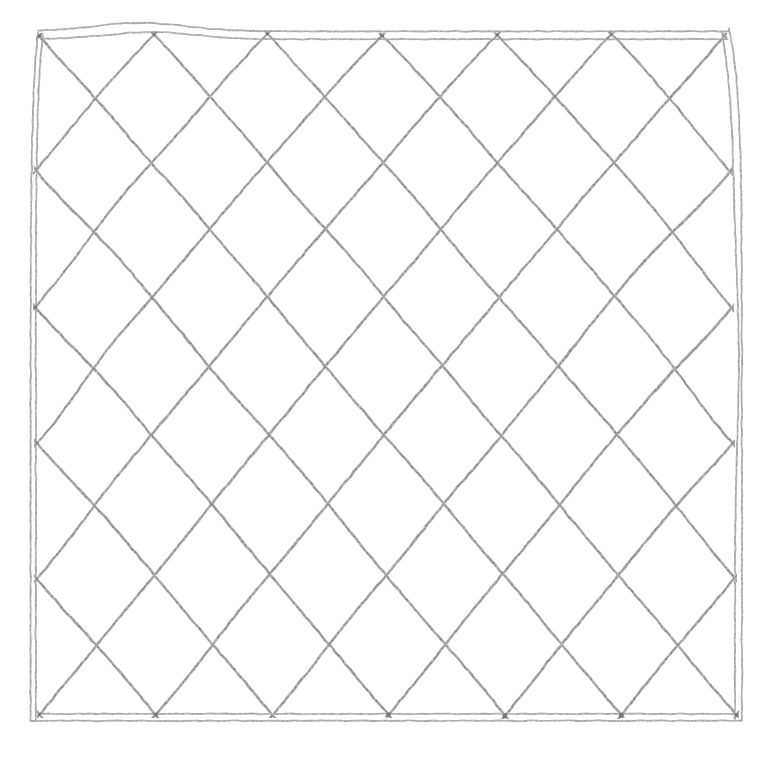
This pattern is drawn by a WebGL 2 fragment shader. Its source:

```glsl
#version 300 es
precision highp float;
// A hand-drawn pencil lattice of diamonds, six across and five down, in a
// wavy double frame. A gently bent grid gives two families of diagonals;
// gradient noise adds hand wobble and graphite grain.

uniform vec2 u_resolution;
out vec4 fragColor;

const vec2  REPEATS      = vec2(6.0, 5.0);
const vec2  CELL         = vec2(0.1514, 0.1770);  // diamond width and height
const float LATTICE_TOP  = 0.0456;
const float LATTICE_MID  = 0.4980;
const float LEAN         = 0.0080;   // drift of the middle to the right
const float TOP_PINCH    = 0.0026;   // narrower cells along the top
const float LIFT         = 0.0130;   // upward bow of the inner rows
const float TAIL         = 0.022;    // overshoot past the border, in cells
const float LATTICE_HALF = 0.00160;  // half line widths
const float FRAME_HALF   = 0.00120;
const float KNOT_RADIUS  = 0.0036;
const float WANDER       = 0.0028;
const float TREMOR       = 0.0011;
const float GRAIN_SCALE  = 290.0;
const vec3  PAPER        = vec3(1.0);
const vec3  GRAPHITE     = vec3(0.53);
const vec3  PALE_LEAD    = vec3(0.73);
const vec3  KNOT_LEAD    = vec3(0.42);
const float PI           = 3.14159;

float hash(vec2 p) {
    vec3 q = fract(vec3(p.xyx) * 0.1031);
    q += dot(q, q.yzx + 33.33);
    return fract((q.x + q.y) * q.z);
}

float cornerSlope(vec2 corner, vec2 offset) {
    float angle = 2.0 * PI * hash(corner);
    return dot(vec2(cos(angle), sin(angle)), offset);
}

float gradientNoise(vec2 p) {
    vec2 i = floor(p), f = p - i;
    vec2 s = f * f * f * (f * (f * 6.0 - 15.0) + 10.0);
    vec2 e = vec2(1.0, 0.0);
    return mix(mix(cornerSlope(i, f), cornerSlope(i + e, f - e), s.x),
               mix(cornerSlope(i + e.yx, f - e.yx),
                   cornerSlope(i + e.xx, f - e.xx), s.x), s.y);
}

float bump(float x, float centre, float width) {
    float d = (x - centre) / width;
    return exp(-d * d);
}

// Coverage of a stroke, given the distance to its middle
float stroke(float d, float halfWidth, float px) {
    return clamp((halfWidth - abs(d)) / px + 0.5, 0.0, 1.0);
}

float frameLine(float d, float along, float start, float end, float px) {
    float centre = 0.5 * (start + end);
    return stroke(d, FRAME_HALF, px)
         * stroke(along - centre, 0.5 * (end - start), px);
}

// Position in cells, counted from the top left corner of the lattice
vec2 latticeCoords(vec2 p) {
    float t = clamp((p.y - LATTICE_TOP) / (CELL.y * REPEATS.y), 0.0001, 1.0);
    float width = CELL.x - TOP_PINCH * pow(1.0 - t, 4.0);
    float u = 0.5 * REPEATS.x + (p.x - LATTICE_MID - LEAN * t * t) / width;
    float inner = smoothstep(0.0, 0.8, min(u, REPEATS.x - u));
    float bow = LIFT * sin(PI * pow(t, 0.65)) * inner;
    return vec2(u, (p.y + bow - LATTICE_TOP) / CELL.y);
}

float lattice(vec2 q, float px) {
    vec2 diagonals = vec2(q.x + q.y, q.x - q.y);
    vec2 d = abs(fract(diagonals + 0.5) - 0.5) / length(1.0 / CELL);
    vec2 outside = abs(q - 0.5 * REPEATS) - 0.5 * REPEATS - TAIL;
    float inside = step(max(outside.x, outside.y), 0.0);
    return inside * stroke(min(d.x, d.y), LATTICE_HALF, px);
}

// Small dark turns of the pencil where diagonals meet the border
float knots(vec2 q, float px) {
    vec2 node = clamp(round(q), vec2(0.0), REPEATS);
    vec2 toBorder = min(node, REPEATS - node);
    float border = step(min(toBorder.x, toBorder.y), 0.5);
    float radius = KNOT_RADIUS * hash(node + 7.0);
    return border * stroke(length((q - node) * CELL), radius, px);
}

float frame(vec2 p, float px) {
    float topOuter = 0.0408 - 0.0110 * bump(p.x, 0.182, 0.085);
    float topInner = 0.0510 - 0.0092 * bump(p.x, 0.197, 0.080);
    float leftOuter = 0.0398 + 0.0098 * exp((0.042 - p.y) / 0.090);
    float leftInner = 0.0467 + 0.0090 * exp((0.046 - p.y) / 0.080);
    float rightOuter = 0.9660 - 0.0170 * exp((0.036 - p.y) / 0.078);
    float rightInner = 0.9570 + 0.0052 * bump(p.y, 0.47, 0.143)
                     - 0.0165 * exp((0.046 - p.y) / 0.091);
    float ink = frameLine(p.y - topOuter, p.x, 0.048, 0.950, px);
    ink = max(ink, frameLine(p.y - topInner, p.x, 0.052, 0.948, px));
    ink = max(ink, frameLine(p.x - leftOuter, p.y, 0.041, 0.940, px));
    ink = max(ink, frameLine(p.x - leftInner, p.y, 0.045, 0.938, px));
    ink = max(ink, frameLine(p.x - rightOuter, p.y, 0.036, 0.939, px));
    ink = max(ink, frameLine(p.x - rightInner, p.y, 0.039, 0.937, px));
    ink = max(ink, frameLine(p.y - 0.9385, p.x, 0.040, 0.967, px));
    return max(ink, frameLine(p.y - 0.9295, p.x, 0.049, 0.957, px));
}

void main() {
    float px = 1.0 / min(u_resolution.x, u_resolution.y);
    vec2 p = gl_FragCoord.xy / u_resolution;
    p.y = 1.0 - p.y;

    // Unsteady hand and rough paper
    vec2 drift = vec2(gradientNoise(p * 7.0), gradientNoise(p * 7.0 + 31.0));
    vec2 shake = vec2(gradientNoise(p * 75.0), gradientNoise(p * 75.0 + 91.0));
    float grain = clamp(0.5 + gradientNoise(p * GRAIN_SCALE), 0.0, 1.0);
    vec2 drawn = p + TREMOR * shake;
    vec2 q = latticeCoords(drawn + WANDER * drift);

    // Lay down the graphite
    vec3 lead = mix(GRAPHITE, PALE_LEAD, grain);
    vec3 color = mix(PAPER, lead, 0.85 * frame(drawn, px));
    color = min(color, mix(PAPER, lead, lattice(q, px)));
    color = mix(color, KNOT_LEAD, 0.8 * knots(q, px));
    fragColor = vec4(color, 1.0);
}
```
